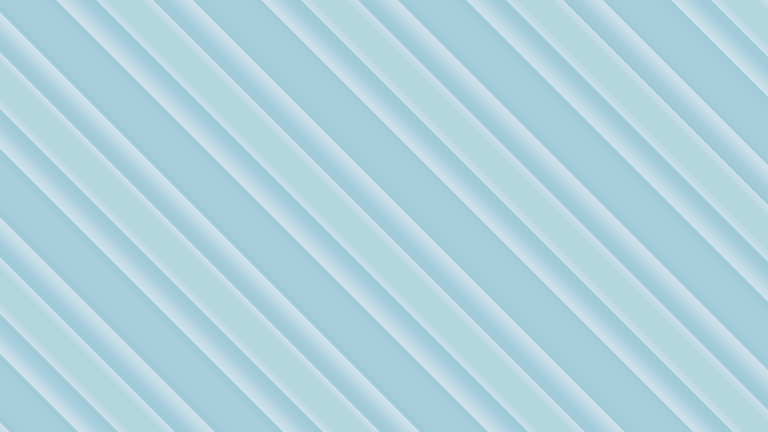
Give the GLSL for this background, as a Shadertoy shader.

```glsl
const vec3 BASE_BLUE   = vec3(0.655, 0.806, 0.865);
const vec3 SHADOW_TEAL = vec3(0.620, 0.786, 0.843);
const vec3 BAND_BLUE   = vec3(0.705, 0.838, 0.875);
const vec3 GLOW        = vec3(0.800, 0.880, 0.915);
const vec3 RIM_LIGHT   = vec3(0.850, 0.915, 0.950);

// Lengths run horizontally, as fractions of the canvas height
const float PERIOD     = 0.4745;
const float CENTER     = 0.2882;
const float INNER_HALF = 0.0637;
const float OUTER_HALF = 0.1563;
const float RIM_HALF   = 0.0017;

// Distance to the nearest repeat of a center
float foldedDistance(float x, float center, float period) {
    return abs(mod(x - center + 0.5 * period, period) - 0.5 * period);
}

// One at the edge, easing to zero at the given reach
float falloff(float dist, float reach) {
    return 1.0 - smoothstep(0.0, reach, dist);
}

float rim(float d, float edge, float halfWidth, float blur) {
    return 1.0 - smoothstep(halfWidth - blur, halfWidth + blur, abs(d - edge));
}

vec3 stripeColor(float d, float blur) {
    // Pale middle band, brighter toward its edges
    vec3 middle = mix(BAND_BLUE, GLOW, 0.8 * falloff(INNER_HALF - d, 0.034));

    // Side strips, shaded beside the band and lit at the outer edge
    vec3 side = mix(BASE_BLUE, SHADOW_TEAL, 0.75 * falloff(d - INNER_HALF, 0.06));
    side = mix(side, GLOW, falloff(OUTER_HALF - d, 0.066));

    // Flat gap with a faint shadow at its borders
    vec3 gap = mix(BASE_BLUE, SHADOW_TEAL, 0.8 * falloff(d - OUTER_HALF, 0.05));

    vec3 color = mix(middle, side, smoothstep(-blur, blur, d - INNER_HALF));
    color = mix(color, gap, smoothstep(-blur, blur, d - OUTER_HALF));

    // Thin highlights along both edges
    float light = max(rim(d, INNER_HALF, RIM_HALF, blur),
                      rim(d, OUTER_HALF, RIM_HALF, blur));
    return mix(color, RIM_LIGHT, 0.75 * light);
}

void mainImage(out vec4 fragColor, in vec2 fragCoord) {
    vec2 uv = fragCoord / iResolution.y;
    float d = foldedDistance(uv.x + uv.y - 1.0, CENTER, PERIOD);
    float blur = 1.0 / iResolution.y;
    fragColor = vec4(stripeColor(d, blur), 1.0);
}
```
